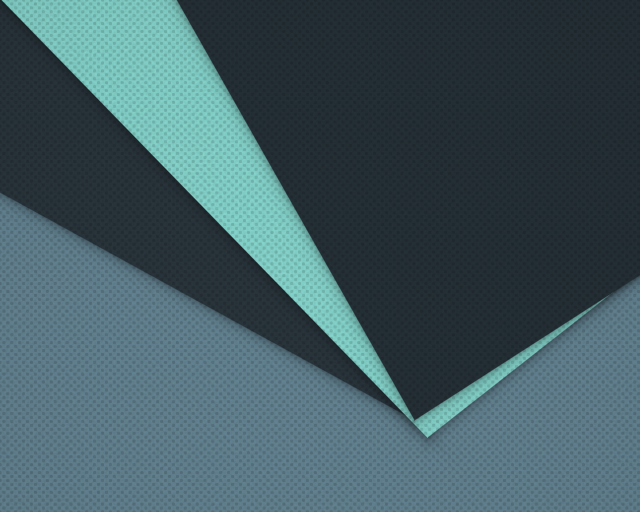
A Shadertoy shader for this background:

```glsl
// Layered paper background: a slate blue sheet under three folded wedges.
// Each wedge is the overlap of two half-planes and casts a soft shadow;
// a staggered dot weave and gradient-noise grain give the sheets texture.

const vec3 SLATE = vec3(0.370, 0.488, 0.543);
const vec3 CHARCOAL = vec3(0.151, 0.194, 0.220);
const vec3 INK = vec3(0.136, 0.177, 0.201);
const vec3 TEAL = vec3(0.492, 0.785, 0.755);
const float TAU = 6.2831853;

// Signed distance to the line a-b, negative on the left of the travel
float edgeDistance(vec2 p, vec2 a, vec2 b) {
    vec2 dir = normalize(b - a);
    return dot(p - a, vec2(dir.y, -dir.x));
}

// Wedge opening from its apex, negative inside
float wedge(vec2 p, vec2 left, vec2 apex, vec2 right) {
    return max(edgeDistance(p, left, apex), edgeDistance(p, apex, right));
}

// Random gradient direction for a lattice cell
vec2 gradientAt(vec2 cell) {
    vec3 q = fract(cell.xyx * vec3(0.1031, 0.1030, 0.0973));
    q += dot(q, q.yzx + 33.33);
    float angle = TAU * fract((q.x + q.y) * q.z);
    return vec2(cos(angle), sin(angle));
}

float gradientNoise(vec2 p) {
    vec2 i = floor(p), f = fract(p);
    vec2 u = f * f * f * (f * (f * 6.0 - 15.0) + 10.0);
    vec2 e = vec2(1.0, 0.0);
    float low = mix(dot(gradientAt(i), f),
                    dot(gradientAt(i + e.xy), f - e.xy), u.x);
    float high = mix(dot(gradientAt(i + e.yx), f - e.yx),
                     dot(gradientAt(i + e.xx), f - e.xx), u.x);
    return mix(low, high, u.y);
}

// Brightness of the staggered dots, from 1 down to 1 - depth
float dotWeave(vec2 p, float cells, float depth) {
    vec2 wave = cos(p * cells * TAU * 0.5);
    return 1.0 - depth * smoothstep(-0.1, 0.7, wave.x * wave.y);
}

// Lays a sheet over the base, with its shadow around the edge
vec3 layer(vec3 base, vec3 sheet, float d, float blur, float shade, float aa) {
    float shadow = shade * exp(-max(d, 0.0) / blur);
    return mix(base * (1.0 - shadow), sheet, smoothstep(aa, -aa, d));
}

void mainImage(out vec4 fragColor, in vec2 fragCoord) {
    vec2 p = fragCoord / iResolution.y;
    p.x *= 1.2488 * iResolution.y / iResolution.x;
    float aa = 0.75 / iResolution.y;

    // Folded sheets
    vec2 fold = vec2(0.809, 0.179);
    vec2 panelTop = vec2(0.345, 1.0);
    float leftPanel = wedge(p, vec2(0.0, 0.624), fold, panelTop);
    float ribbon = wedge(p, vec2(0.0, 1.003), vec2(0.834, 0.145), vec2(1.197, 0.430));
    float rightPanel = wedge(p, panelTop, fold, vec2(1.251, 0.464));

    // Stack from back to front
    vec3 color = SLATE;
    color = layer(color, CHARCOAL, leftPanel, 0.010, 0.28, aa);
    color = layer(color, TEAL, ribbon, 0.009, 0.30, aa);
    color = layer(color, INK, rightPanel, 0.009, 0.28, aa);

    // Woven dots and fine grain
    color *= dotWeave(p, 130.0, 0.13);
    color *= 1.0 + 0.06 * gradientNoise(p * 190.0);

    // Gentle falloff towards the corners
    vec2 fromCenter = p - vec2(0.62, 0.5);
    color *= 1.03 - 0.08 * dot(fromCenter, fromCenter);

    fragColor = vec4(color, 1.0);
}
```
